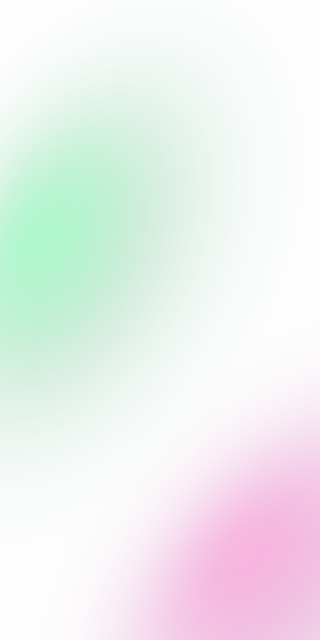
Give the GLSL for this background, as a WebGL 1 fragment shader.

```glsl
precision highp float;
// Soft white backdrop with a mint glow at upper left and a pink glow at lower right.
// Each glow is a tilted elliptical gradient with an off-centre focus, steeper on
// its upper left side; it subtracts a tint from white that greys with distance.

uniform vec2 u_resolution;

const vec3 WHITE = vec3(0.998);

// Light absorbed by each tint
const vec3 MINT_ABSORB = vec3(0.31, 0.03, 0.20);
const vec3 SAGE_ABSORB = vec3(0.31, 0.15, 0.24);
const vec3 PINK_ABSORB = vec3(0.03, 0.29, 0.12);
const vec3 ORCHID_ABSORB = vec3(0.13, 0.29, 0.16);

// Maps a point to a tilted ellipse's frame, where its rim is the unit circle
vec2 toEllipse(vec2 p, vec2 center, vec2 radii, float angle) {
  vec2 axis = vec2(cos(angle), sin(angle));
  vec2 across = vec2(axis.y, -axis.x);
  vec2 d = p - center;
  return vec2(dot(d, axis), dot(d, across)) / radii;
}

// Focal gradient: 0 at the focus, 1 on the unit circle
float focalDistance(vec2 fromFocus, vec2 focus) {
  float inner = 1.0 - dot(focus, focus);
  float b = dot(focus, fromFocus);
  return (b + sqrt(b * b + inner * dot(fromFocus, fromFocus))) / inner;
}

// Light removed by one glow, shifting from its core tint to its outer tint
vec3 glowAbsorb(vec2 q, vec2 focus, vec3 core, vec3 outer) {
  vec2 fromFocus = q - focus;
  float t = focalDistance(fromFocus, focus);
  float strength = exp(-1.8 * t * t);
  float greying = smoothstep(0.0, 1.1, length(fromFocus));
  return strength * mix(core, outer, greying);
}

void main() {
  // Canvas spans 1 wide by 2 high
  vec2 p = gl_FragCoord.xy / u_resolution * vec2(1.0, 2.0);

  vec2 green = toEllipse(p, vec2(0.221, 1.193), vec2(0.69, 0.43), 1.05);
  vec2 pink = toEllipse(p, vec2(0.901, 0.156), vec2(0.755, 0.482), 0.863);

  vec3 color = WHITE;
  color -= glowAbsorb(green, vec2(0.0, -0.27), MINT_ABSORB, SAGE_ABSORB);
  color -= glowAbsorb(pink, vec2(0.0, -0.36), PINK_ABSORB, ORCHID_ABSORB);

  gl_FragColor = vec4(color, 1.0);
}
```
